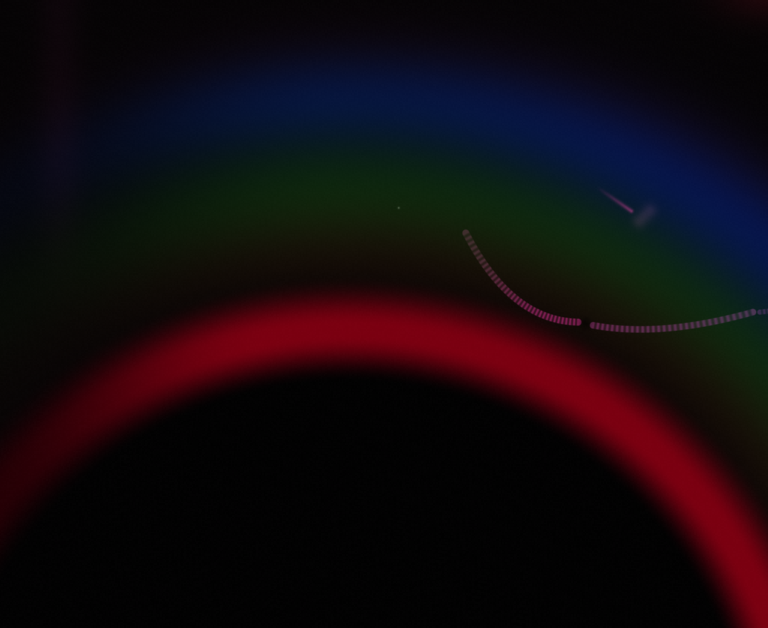
Write a WebGL 2 fragment shader that draws this background.

```glsl
#version 300 es
precision highp float;
// Dim spectral arcs of red, green and blue on black, with a ribbed pink filament.
uniform vec2 u_resolution;
out vec4 outColor;

float hash(vec2 p) {
  return fract(sin(dot(p, vec2(127.1, 311.7))) * 4375.85);
}

float bell(float x, float width) {
  return exp(-x * x / (width * width));
}

// Returns distance to a segment and the position along it
vec2 segment(vec2 p, vec2 a, vec2 b) {
  vec2 ab = b - a;
  float t = clamp(dot(p - a, ab) / dot(ab, ab), 0.0, 1.0);
  return vec2(length(p - a - ab * t), t);
}

vec2 bezier(vec2 a, vec2 b, vec2 c, float t) {
  return mix(mix(a, b, t), mix(b, c, t), t);
}

// Nearest distance to a quadratic curve and the parameter there
vec2 curve(vec2 p, vec2 a, vec2 b, vec2 c) {
  vec2 best = vec2(9.0, 0.0);
  vec2 last = a;
  for (int i = 1; i <= 20; i++) {
    vec2 next = bezier(a, b, c, float(i) / 20.0);
    vec2 s = segment(p, last, next);
    if (s.x < best.x) best = vec2(s.x, (float(i) - 1.0 + s.y) / 20.0);
    last = next;
  }
  return best;
}

// Soft thread with bright ribs across it
float ribbed(vec2 d, float ribs, float halfWidth, float pixel) {
  float body = 1.0 - smoothstep(halfWidth - pixel, halfWidth + pixel, d.x);
  return body * (0.68 + 0.32 * cos(6.2832 * ribs * d.y));
}

void main() {
  vec2 p = gl_FragCoord.xy / u_resolution.y;
  p.x *= 1.225 * u_resolution.y / u_resolution.x;
  float pixel = 1.0 / u_resolution.y;
  float r = length(p - vec2(0.556, -0.246));

  // Darkness, blackest inside the arc
  vec3 color = mix(vec3(0.008, 0.007, 0.008), vec3(0.022, 0.014, 0.018),
                   smoothstep(0.68, 0.8, r));

  // Broad outer bands, weaker toward the left
  float fade = mix(0.22, 1.0, smoothstep(-0.02, 0.55, p.x));
  float rightward = smoothstep(0.5, 1.2, p.x);
  color += fade * vec3(0.055, 0.018, 0.005) * bell(r - 0.85, 0.08);
  color += fade * vec3(0.02, 0.125, 0.025) * bell(r - 0.945, 0.085);
  color += fade * vec3(0.0, 0.062, 0.215 + 0.05 * rightward)
         * bell(r - 1.088, 0.079 + 0.012 * rightward);
  color.r += 0.02 * fade * bell(r - 1.17, 0.06);

  // Red arc with blurred rims
  float arc = smoothstep(0.638, 0.712, r) * (1.0 - smoothstep(0.728, 0.808, r));
  float arcLight = mix(0.3, 1.0, smoothstep(-0.02, 0.43, p.x));
  color = mix(color, vec3(0.48, 0.0, 0.065) * arcLight, arc);

  // Faint vertical veil on the left and glow in the upper right corner
  color += vec3(0.03, 0.008, 0.022) * bell(p.x - 0.095, 0.035) * smoothstep(0.45, 0.8, p.y);
  color += vec3(0.1, 0.015, 0.025) * bell(length((p - vec2(1.23, 1.01)) * vec2(0.5, 1.0)), 0.042);

  // Filament: falling part, rising part and a small tail
  vec2 falling = curve(p, vec2(0.743, 0.629), vec2(0.815, 0.489), vec2(0.922, 0.487));
  vec2 rising = curve(p, vec2(0.946, 0.482), vec2(1.054, 0.462), vec2(1.201, 0.503));
  vec2 tail = segment(p, vec2(1.212, 0.503), vec2(1.24, 0.506));
  vec3 pink = mix(vec3(0.28, 0.19, 0.2), vec3(0.55, 0.13, 0.36), smoothstep(0.0, 0.75, falling.y));
  vec3 mauve = mix(vec3(0.46, 0.17, 0.36), vec3(0.36, 0.23, 0.38), rising.y);
  color = mix(color, pink, 0.85 * ribbed(falling, 34.0, 0.0055, pixel));
  color = mix(color, mauve, 0.8 * ribbed(rising, 29.0, 0.0052, pixel));
  color = mix(color, vec3(0.3, 0.2, 0.38), 0.7 * ribbed(tail, 4.0, 0.004, pixel));
  color *= 1.0 - 0.5 * bell(length(p - vec2(0.934, 0.485)), 0.009);

  // Short streak, its smudge and a lone speck
  vec2 streak = segment(p, vec2(0.952, 0.702), vec2(1.007, 0.664));
  color += vec3(0.38, 0.07, 0.2) * streak.y * bell(streak.x, 0.0032);
  vec2 smudge = segment(p, vec2(1.02, 0.648), vec2(1.036, 0.664));
  color += vec3(0.11, 0.05, 0.07) * bell(smudge.x, 0.011);
  color += vec3(0.2) * bell(length(p - vec2(0.636, 0.669)), 0.0018);

  // Fine grain
  color += (hash(floor(p * 418.0)) - 0.5) * 0.008;
  outColor = vec4(max(color, 0.0), 1.0);
}
```
